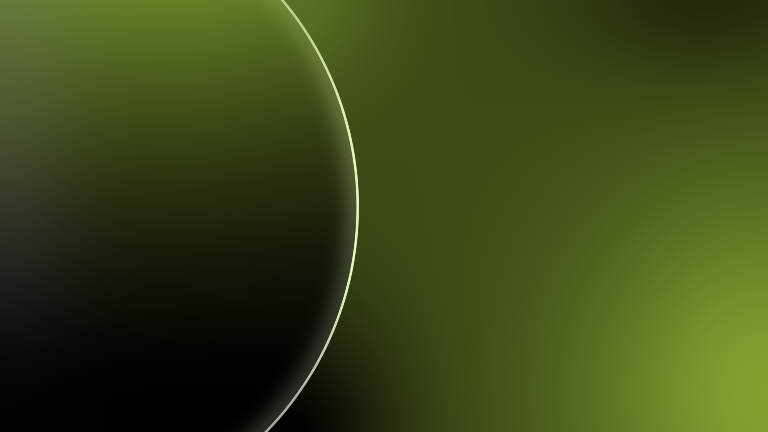
A WebGL 1 fragment shader for this background:

```glsl
precision highp float;
// A large dark glass disc with a thin bright rim over a soft olive backdrop.
// The backdrop sums Gaussian glows and shadows; the disc is a vertical ramp
// with a grey haze on its left and a faint glow just inside the rim.

uniform vec2 u_resolution;

#define DISC_CENTER vec2(0.083, 0.521)
#define DISC_RADIUS 0.745
#define RIM_HALF_WIDTH 0.0029
#define RIM_GLOW_DEPTH 0.036
#define RIM_GLOW_COLOR vec3(0.17, 0.175, 0.14)
#define RIM_TINT vec3(0.93, 1.0, 0.78)
#define RIM_GREY vec3(0.98, 0.98, 0.96)
#define OLIVE vec3(0.81, 1.0, 0.30)
#define HAZE_COLOR vec3(0.06, 0.05, 0.10)
#define BASE_LEVEL 0.29

// Elliptical Gaussian falloff around a center.
float softSpot(vec2 p, vec2 center, vec2 spread) {
  vec2 d = (p - center) / spread;
  return exp(-dot(d, d));
}

vec3 backdrop(vec2 p) {
  float level = BASE_LEVEL;
  level += 0.34 * softSpot(p, vec2(1.78, 0.09), vec2(0.44, 0.47));
  level += 0.15 * softSpot(p, vec2(0.66, 1.02), vec2(0.23));
  level -= 0.14 * softSpot(p, vec2(1.64, 1.03), vec2(0.34, 0.22));
  level *= 1.0 - softSpot(p, vec2(0.66, -0.03), vec2(0.26, 0.32));
  return OLIVE * level;
}

vec3 discInterior(vec2 p) {
  float ramp = 0.5 * pow(clamp((p.y - 0.08) / 0.92, 0.0, 1.0), 1.5);
  ramp *= 1.0 - 0.12 * smoothstep(0.4, 0.8, p.x);
  float leftSide = exp(-p.x * p.x / 0.035);
  ramp *= 1.0 - 0.14 * leftSide * smoothstep(0.6, 1.0, p.y);
  float haze = leftSide * (0.2 + 0.8 * smoothstep(0.0, 0.5, p.y));
  return OLIVE * ramp + HAZE_COLOR * haze;
}

void main() {
  // Canvas-height units
  vec2 p = gl_FragCoord.xy / u_resolution.y;
  float pixel = 1.0 / u_resolution.y;
  float edge = length(p - DISC_CENTER) - DISC_RADIUS;

  // Disc with inner glow
  float depth = max(-edge, 0.0) / RIM_GLOW_DEPTH;
  float glowFade = 1.0 - 0.5 * smoothstep(0.65, 1.0, p.y);
  vec3 disc = discInterior(p) + RIM_GLOW_COLOR * glowFade * exp(-depth * depth);
  float outside = smoothstep(-0.5 * pixel, 0.5 * pixel, edge);
  vec3 color = mix(disc, backdrop(p), outside);

  // Rim line, fading toward both ends
  float line = 1.0 - smoothstep(-0.5 * pixel, 0.5 * pixel, abs(edge) - RIM_HALF_WIDTH);
  float strength = mix(0.95, 0.63, smoothstep(0.12, 0.52, abs(p.y - DISC_CENTER.y)));
  vec3 rim = mix(RIM_GREY, RIM_TINT, smoothstep(0.0, 0.35, p.y));
  color = mix(color, rim, line * strength);

  gl_FragColor = vec4(clamp(color, 0.0, 1.0), 1.0);
}
```
